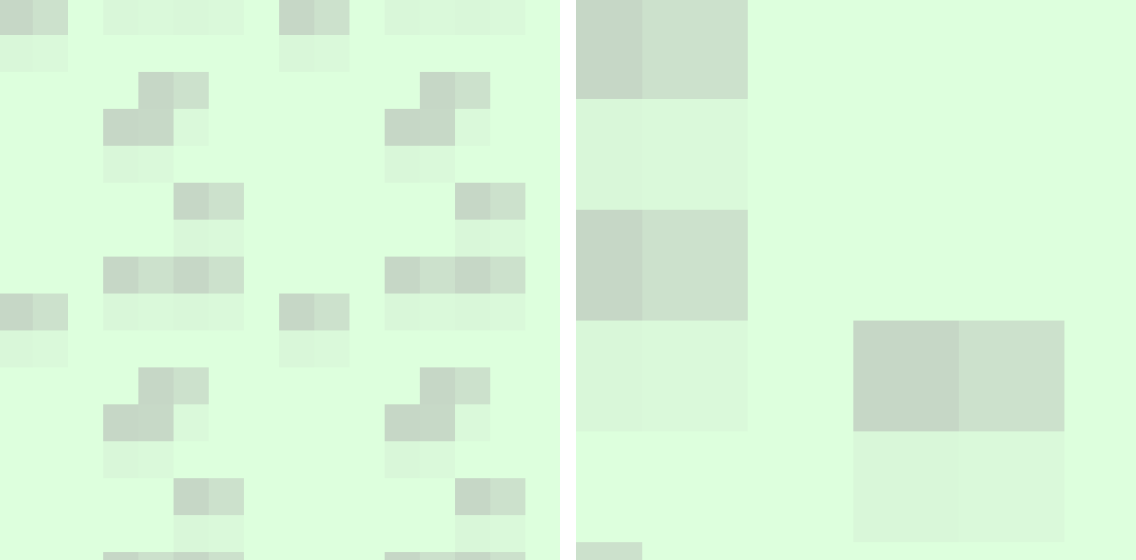
Left, the full canvas; right, a detail of the centre.
Write a Shadertoy shader that draws this pattern.

```glsl
// Pale green grid of repeating grey blocks, each with a fainter block to its right and below.

// Antialiased step up at edge k, for a pixel of width w
float rise(float t, float k, float w) {
    return clamp((t - k) / w + 0.5, 0.0, 1.0);
}

// Full strength over the first cell, then a weaker tail over the second
float blockProfile(float t, float tail, float w) {
    return rise(t, 0.0, w) - (1.0 - tail) * rise(t, 1.0, w) - tail * rise(t, 2.0, w);
}

void mainImage(out vec4 fragColor, in vec2 fragCoord) {
    // Grid coordinates: one unit per cell, rows counted downward
    vec2 cellSize = vec2(0.06283, 0.06595);
    vec2 uv = fragCoord / iResolution.xy;
    vec2 grid = (vec2(uv.x, 1.0 - uv.y) - vec2(0.0586, 0.0625)) / cellSize + 1.0;
    vec2 pixel = 1.0 / (iResolution.xy * cellSize);

    // Block positions inside the 8 by 8 tile
    vec2 blocks[6] = vec2[6](vec2(0, 0), vec2(4, 2), vec2(3, 3),
                             vec2(5, 5), vec2(3, 7), vec2(5, 7));

    // Sum the blocks; the shift by 3 keeps the wrap seam away from their edges
    float shade = 0.0;
    for (int i = 0; i < 6; i++) {
        vec2 local = mod(grid - blocks[i] + 3.0, 8.0) - 3.0;
        shade += blockProfile(local.x, 0.76, pixel.x) * blockProfile(local.y, 0.19, pixel.y);
    }

    vec3 color = vec3(0.867, 1.0, 0.867) - shade * vec3(0.09, 0.157, 0.09);
    fragColor = vec4(color, 1.0);
}
```
